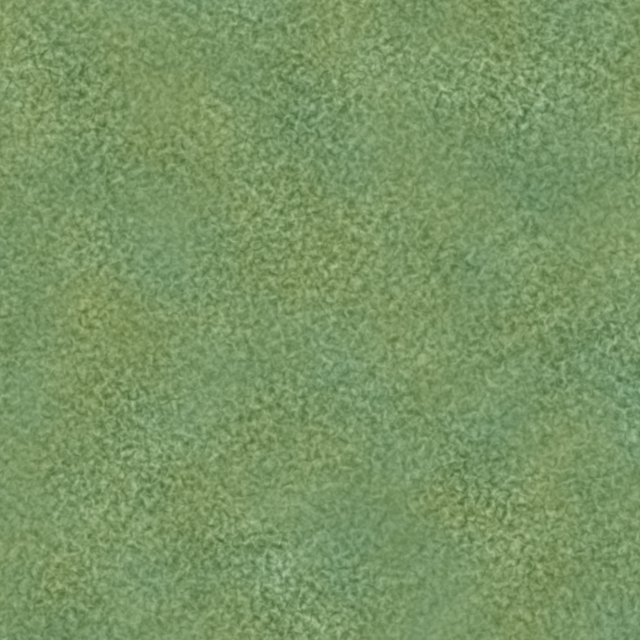
Reproduce this texture procedurally as a WebGL 1 fragment shader.

```glsl
precision highp float;

// Short mown turf seen from above. Two rotated, warped layers of gradient
// noise make the curly blades; broad noise varies tint and blade contrast,
// and stretched noise lays faint diagonal mowing streaks at the lower right.

#define BLADE_FREQ 92.0       // blade cells across the canvas
#define FINE_FREQ 148.0       // finer blade cells across the canvas
#define FINE_WEIGHT 0.75      // strength of the finer blades
#define BLADE_CONTRAST 0.158  // light and dark swing of the blades
#define CURL 0.35             // warp of the blades, in cells
#define PATCH_FREQ 4.5        // broad patches across the canvas
#define PATCH_SHADE 0.035     // brightness swing of the patches
#define PATCH_TINT 0.055      // yellow to blue swing of the patches
#define STREAK_SHADE 0.055    // strength of the mowing streaks
#define STREAK_ANGLE 0.48     // streak direction, in radians
#define TURF_GREEN vec3(0.480, 0.586, 0.397)

uniform vec2 u_resolution;

mat2 rotation(float angle) {
  float c = cos(angle), s = sin(angle);
  return mat2(c, s, -s, c);
}

float hash(vec2 cell) {
  vec3 p = fract(cell.xyx * vec3(0.1031, 0.1030, 0.0973));
  p += dot(p, p.yzx + 33.33);
  return fract((p.x + p.y) * p.z);
}

// Unit gradient of a lattice corner, projected on the offset from it.
float cornerSlope(vec2 corner, vec2 offset) {
  float angle = 6.2832 * hash(corner);
  return dot(vec2(cos(angle), sin(angle)), offset);
}

float gradientNoise(vec2 p) {
  vec2 cell = floor(p), f = p - cell;
  vec2 blend = f * f * f * (f * (f * 6.0 - 15.0) + 10.0);
  vec2 e = vec2(1.0, 0.0);
  float low = mix(cornerSlope(cell, f),
                  cornerSlope(cell + e.xy, f - e.xy), blend.x);
  float high = mix(cornerSlope(cell + e.yx, f - e.yx),
                   cornerSlope(cell + e.xx, f - e.xx), blend.x);
  return mix(low, high, blend.y);
}

// Broad noise in three octaves, for patches.
float patchNoise(vec2 p) {
  float sum = 0.0, weight = 1.0;
  for (int i = 0; i < 3; i++) {
    sum += weight * gradientNoise(p);
    p = rotation(0.9) * p * 2.1 + 17.3;
    weight *= 0.55;
  }
  return sum;
}

// Curly blades: noise read through a small warp of similar scale.
float blades(vec2 p) {
  vec2 warp = vec2(gradientNoise(p * 0.7 + 41.7),
                   gradientNoise(p * 0.7 + 83.1));
  return gradientNoise(p + CURL * 2.0 * warp);
}

// Thin broken lines along the mowing direction, fading to the upper left.
float streaks(vec2 uv) {
  vec2 along = rotation(-STREAK_ANGLE) * uv;
  float line = gradientNoise(along * vec2(5.0, 42.0) + 29.4);
  float area = smoothstep(0.1, 0.8, uv.x - uv.y + 0.35);
  return area * line * smoothstep(0.05, 0.35, abs(line));
}

void main() {
  vec2 uv = gl_FragCoord.xy / min(u_resolution.x, u_resolution.y);

  // Blades, stronger in some patches than in others.
  float coarse = blades(rotation(0.6) * uv * BLADE_FREQ + 120.0);
  float fine = blades(rotation(-0.4) * uv * FINE_FREQ + 260.0);
  float vigour = 1.0 + 0.7 * patchNoise(uv * PATCH_FREQ + 7.6);
  float grain = BLADE_CONTRAST * vigour * (coarse + FINE_WEIGHT * fine);

  // Broad shade and tint, warmer toward the upper left.
  float shade = PATCH_SHADE * patchNoise(uv * PATCH_FREQ * 1.6 + 51.2);
  float warmth = patchNoise(uv * PATCH_FREQ + 93.8) + 0.2 * (uv.y - uv.x);
  vec3 tint = PATCH_TINT * warmth * vec3(0.7, 0.1, -0.6);

  float light = grain + shade + STREAK_SHADE * streaks(uv);
  vec3 color = TURF_GREEN + tint + light * vec3(1.0, 0.95, 1.0);
  gl_FragColor = vec4(clamp(color, 0.0, 1.0), 1.0);
}
```
